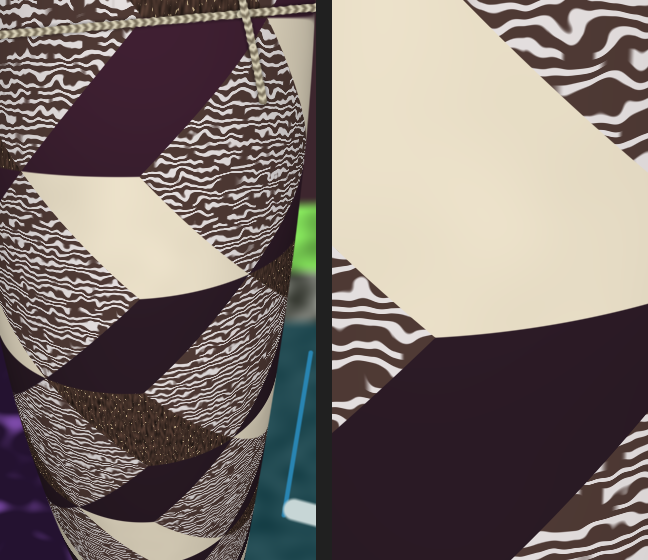
Left, the full canvas; right, a detail of the centre.
Write a WebGL 1 fragment shader that draws this pattern.

```glsl
precision highp float;
uniform vec2 u_resolution;

const float PI = 3.14159265;
const float CELL_ANGLE = 0.81;   // roll angle covered by one cell
const float ROW_RATIO = 0.77;    // shrink of each row towards the foot

vec2 hashGradient(vec2 c) {
  vec2 s = vec2(dot(c, vec2(127.1, 311.7)), dot(c, vec2(269.5, 183.3)));
  return 2.0 * fract(sin(s) * 43758.55) - 1.0;
}

float gradientNoise(vec2 p) {
  vec2 c = floor(p), f = p - c;
  vec2 w = f * f * (3.0 - 2.0 * f);
  float a = dot(hashGradient(c), f);
  float b = dot(hashGradient(c + vec2(1, 0)), f - vec2(1, 0));
  float d = dot(hashGradient(c + vec2(0, 1)), f - vec2(0, 1));
  float e = dot(hashGradient(c + vec2(1, 1)), f - vec2(1, 1));
  return mix(mix(a, b, w.x), mix(d, e, w.x), w.y);
}

float inside(float d, float soft) {
  return 1.0 - smoothstep(-soft, soft, d);
}

float wrapFour(float x) {
  return mod(x + 2.0, 4.0) - 2.0;
}

// x: distance to the segment, y: length along it
vec2 segment(vec2 p, vec2 a, vec2 b) {
  vec2 ab = b - a;
  float t = clamp(dot(p - a, ab) / dot(ab, ab), 0.0, 1.0);
  return vec2(length(p - a - ab * t), t * length(ab));
}

// Broken, wandering strokes
vec3 barkCloth(vec2 cell, float rowsPerPixel) {
  float h = cell.y * 17.0 + 1.3 * gradientNoise(cell * vec2(7, 11))
          + 0.6 * gradientNoise(cell * vec2(17, 9) + 5.0);
  float row = floor(h);
  float dash = gradientNoise(vec2(cell.x * 6.5 + row * 3.7, row * 5.3));
  float soft = max(0.05, rowsPerPixel * 11.0);
  float stroke = inside(abs(fract(h) - 0.5) - 0.21, soft);
  stroke *= smoothstep(-0.24, -0.14, dash);
  return mix(vec3(0.30, 0.22, 0.20), vec3(0.87, 0.85, 0.85), stroke);
}

vec3 glitterCloth(vec2 cell) {
  float streak = gradientNoise(cell * vec2(42, 12));
  float speck = gradientNoise(cell * vec2(48, 34) + 9.0);
  vec3 col = vec3(0.25, 0.18, 0.15) * (1.0 + 0.9 * streak);
  return mix(col, vec3(0.74, 0.66, 0.52), smoothstep(0.22, 0.45, speck));
}

// Mirrored zigzag bands that touch at their corners
vec3 zigzagCloth(vec2 cell, float soft, float rowsPerPixel) {
  float swing = abs(1.0 - mod(cell.y, 2.0));
  float bandA = abs(wrapFour(cell.x - swing + 0.5)) - 0.5;
  float bandB = abs(wrapFour(cell.x - 2.5 + swing)) - 0.5;
  float side = bandA < bandB ? 1.0 : -1.0;
  float turn = floor(cell.y * 0.5 - 0.25 * side) + floor((cell.x + 1.0) / 4.0);
  vec3 cream = vec3(0.89, 0.85, 0.76) + 0.03 * gradientNoise(cell * 3.0);
  vec3 plum = mix(vec3(0.24, 0.12, 0.19), vec3(0.16, 0.10, 0.14),
                  smoothstep(0.0, 2.5, cell.y));
  vec3 light = mod(turn, 2.0) < 0.5 ? cream : glitterCloth(cell);
  float dark = inside(-side * sin(PI * cell.y) / PI, soft);
  return mix(barkCloth(cell, rowsPerPixel), mix(light, plum, dark),
             inside(min(bandA, bandB), soft));
}

// Blurred stall around the roll
vec3 backdrop(vec2 p) {
  float n = gradientNoise(p * vec2(18, 26));
  vec3 violet = mix(vec3(0.14, 0.07, 0.19), vec3(0.50, 0.30, 0.68),
                    smoothstep(0.05, 0.45, n));
  vec3 stall = mix(vec3(0.24, 0.15, 0.18), vec3(0.45, 0.77, 0.31) * (1.0 + 0.5 * n),
                   smoothstep(0.35, 0.38, p.y));
  stall = mix(stall, vec3(0.42, 0.43, 0.40) + 0.6 * n, smoothstep(0.47, 0.50, p.y));
  stall = mix(stall, vec3(0.13, 0.29, 0.32) + 0.08 * n, smoothstep(0.56, 0.59, p.y));
  float rail = segment(p, vec2(0.555, 0.63), vec2(0.507, 0.92)).x;
  stall = mix(stall, vec3(0.16, 0.52, 0.70), inside(rail - 0.004, 0.002));
  float tray = segment(p, vec2(0.525, 0.91), vec2(0.60, 0.93)).x;
  stall = mix(stall, vec3(0.78, 0.84, 0.84), inside(tray - 0.019, 0.004));
  return mix(violet, stall, step(0.28, p.x));
}

vec3 addTwine(vec3 col, vec2 p, vec2 a, vec2 b, float pixel) {
  vec2 s = segment(p, a, b);
  float fuzz = 0.003 * gradientNoise(p * 130.0);
  float ply = 0.5 + 0.5 * sin(s.y * 420.0 + s.x * 300.0);
  col *= 1.0 - 0.35 * inside(s.x - 0.009, 0.006);
  vec3 fibre = mix(vec3(0.50, 0.46, 0.38), vec3(0.84, 0.81, 0.71), ply);
  return mix(col, fibre, inside(s.x - 0.007 + fuzz, pixel));
}

void main() {
  float pixel = 1.0 / u_resolution.y;
  vec2 p = vec2(gl_FragCoord.x, u_resolution.y - gl_FragCoord.y) * pixel;

  // Tapered roll unwrapped to cell units
  float left = -0.052 + 0.182 * pow(p.y, 2.5);
  float right = 0.5625 - 0.126 * pow(p.y, 1.5);
  float halfWidth = 0.5 * (right - left);
  float across = (p.x - left) / halfWidth - 1.0;
  float angle = asin(clamp(across, -0.999, 0.999));
  float column = angle / CELL_ANGLE;
  float sag = smoothstep(0.1, 0.6, p.y) * column * (0.039 * column + 0.012);
  float depth = max(1.266 - p.y - sag, 0.03);
  float row = log(depth / 1.234) / log(ROW_RATIO);

  float rowsPerPixel = pixel / (depth * -log(ROW_RATIO));
  float columnsPerPixel = pixel / (CELL_ANGLE * halfWidth * max(cos(angle), 0.1));
  float soft = 0.7 * length(vec2(rowsPerPixel, columnsPerPixel));
  vec3 cloth = zigzagCloth(vec2(column, row), soft, rowsPerPixel);
  cloth *= mix(0.72, 1.03, cos(angle)) * (1.0 - 0.12 * smoothstep(0.6, 1.0, p.y));

  vec3 col = mix(backdrop(p), cloth, inside((abs(across) - 1.0) * halfWidth, pixel));
  col = addTwine(col, p, vec2(-0.02, 0.064), vec2(0.43, 0.025), pixel);
  col = addTwine(col, p, vec2(0.43, 0.025), vec2(0.60, 0.010), pixel);
  col = addTwine(col, p, vec2(0.43, -0.01), vec2(0.452, 0.085), pixel);
  col = addTwine(col, p, vec2(0.452, 0.085), vec2(0.470, 0.180), pixel);
  gl_FragColor = vec4(col, 1.0);
}
```
